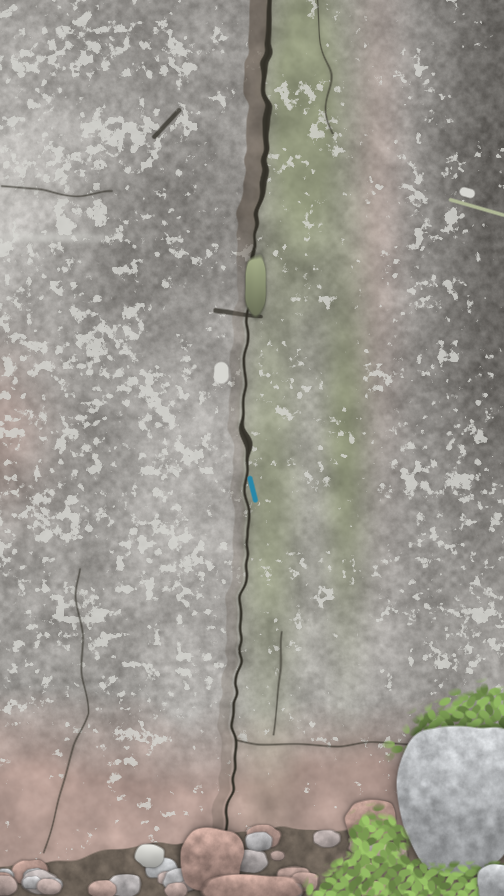
Reproduce this texture procedurally as a Shadertoy shader.

```glsl
// Weathered granite face split by a vertical crack, with lichen, pebbles, a boulder and leaves.

const vec3 ROCK = vec3(.64, .63, .615);
const vec3 PINK = vec3(.72, .6, .56);
const vec3 MOSS = vec3(.54, .57, .44);
const vec3 LICHEN = vec3(.84, .84, .82);
const vec3 SHADE = vec3(.2, .19, .16);
const vec3 SOIL = vec3(.43, .39, .35);
const vec3 STONE = vec3(.75, .76, .77);
const vec3 LEAF = vec3(.5, .63, .34);
const float PEBBLES = 36.;
// Crack position at equal steps of height, bottom to top
const float CRACK_X[6] = float[6](.25, .263, .275, .273, .292, .302);

float hash(vec2 p) { return fract(sin(dot(p, vec2(127.1, 311.7))) * 43758.5453); }

float noise(vec2 p) {
  vec2 i = floor(p), f = smoothstep(0., 1., p - i), e = vec2(1, 0);
  return mix(mix(hash(i), hash(i + e), f.x), mix(hash(i + e.yx), hash(i + e.xx), f.x), f.y);
}

float fbm(vec2 p) {
  float sum = 0., amp = .53;
  for (int i = 0; i < 4; i++) {
    sum += amp * noise(p);
    p = mat2(1.6, 1.2, -1.2, 1.6) * p + 7.3;
    amp *= .5;
  }
  return sum;
}

float fill(float d) { return clamp(.5 - .6 * d * iResolution.y, 0., 1.); }
float ramp(float a, float b, float x) { return clamp((x - a) / (b - a), 0., 1.); }

float glow(vec2 p, float x, float y, float rx, float ry) {
  vec2 q = (p - vec2(x, y)) / vec2(rx, ry);
  return exp(-dot(q, q));
}

float seg(vec2 p, float ax, float ay, float bx, float by) {
  vec2 a = vec2(ax, ay), d = vec2(bx, by) - a;
  return length(p - a - d * clamp(dot(p - a, d) / dot(d, d), 0., 1.));
}

float crackX(float y) {
  float k = clamp(y, 0., .999) * 5.;
  int i = int(k);
  return mix(CRACK_X[i], CRACK_X[i + 1], fract(k)) + .008 * (noise(vec2(y * 42.)) - .5);
}

// Rounded stone lit from above, with a contact shadow
void stone(inout vec3 col, vec2 p, float x, float y, float rx, float ry, vec3 tint) {
  vec2 q = (p - vec2(x, y)) / vec2(rx, ry);
  q += .2 * (noise(q * 1.7 + x * 91.) - .5);
  float d = pow(dot(pow(abs(q), vec2(2.5)), vec2(1)), .4) - 1.;
  col *= 1. - .4 * exp(-12. * max(d, 0.));
  col = mix(col, tint * (.9 + .2 * q.y), fill(d * min(rx, ry)));
}

// Scattered leaves, kept where cover is high
void leaves(inout vec3 col, vec2 p, float cover) {
  for (float layer = 0.; layer < 3.; layer++) {
    vec2 g = p * 68. + layer * 3.37, id = floor(g);
    float h = hash(id + layer), a = h * 6.28;
    vec2 q = mat2(cos(a), sin(a), -sin(a), cos(a)) * (fract(g) - .5);
    float d = (length(q * vec2(.6, 1)) - .28) / 68.;
    float keep = ramp(.28, .42, cover + .35 * (h - .5));
    col = mix(col, LEAF * (.75 + .5 * hash(id + 4.7)), fill(d) * keep);
  }
}

vec3 rockFace(vec2 p) {
  float broad = fbm(p * 7.) - .5, mid = fbm(p * 30.), fine = fbm(p * 150.);
  vec3 col = ROCK + .2 * (broad + mid + fine - 1.);
  // Dark and pale stains
  float dark = .12 * glow(p, .17, .82, .1, .2) + .1 * glow(p, .11, .49, .035, .12)
    + .19 * ramp(.43, .53, p.x + .05 * broad) * ramp(.1, .6, p.y);
  col += .13 * glow(p, 0., .81, .12, .09) - dark * (.5 + mid);
  // Pink feldspar and green algae
  float pink = .75 * ramp(.22, .13, p.y + .1 * broad) + .5 * glow(p, 0., .52, .05, .08)
    + .35 * glow(p, .42, .78, .03, .3);
  col = mix(col, PINK * (.8 + .4 * mid), min(pink, .8));
  col = mix(col, LICHEN, .6 * glow(p, .06, .735, .06, .006));
  float x = p.x - crackX(p.y);
  float moss = glow(p, .34, .88, .045, .2) + .75 * glow(p, .385, .5, .025, .2)
    + .65 * glow(p, .3, .43, .035, .24);
  col = mix(col, MOSS * (.8 + .4 * mid), min(moss, .75) * ramp(-.01, 0., x));
  // Lichen flecks, dense at left and in a slanting band at right
  float density = .1 * ramp(.27, .2, p.x) + .07 * glow(p, .33, .7, .05, .35)
    + .12 * glow(p, .52 - .08 * p.y, .4, .065, .5);
  float fleck = .65 * fbm(p * 120.) + .35 * fbm(p * 28. + 11.) + density * ramp(.13, .27, p.y);
  col = mix(col, LICHEN, .8 * ramp(.66, .71, fleck));
  float patches = min(seg(p, .247, .58, .247, .588) - .008, seg(p, .518, .786, .525, .784) - .005);
  col = mix(col, LICHEN, fill(patches));
  // Hairline fractures and ledges
  vec2 w = p + .014 * (noise(p * 24.) - .5);
  float hair = min(seg(w, 0., .79, .12, .782), seg(w, .26, .17, .45, .165));
  hair = min(hair, min(seg(w, .354, 1., .37, .85), seg(w, .32, .3, .305, .18)));
  hair = min(hair, min(seg(w, .095, .2, .05, .05), seg(w, .085, .36, .095, .2)));
  col = mix(col, SHADE, .5 * fill(hair - .001) + .16 * exp(-hair * 190.));
  float ledge = min(seg(w, .168, .843, .2, .877), seg(w, .242, .655, .294, .65));
  col = mix(col, SHADE, .75 * fill(ledge - .0025));
  // Recessed wall and dark gap of the main crack
  float upper = ramp(.69, .76, p.y);
  col = mix(col, SOIL * (.7 + .6 * mid), fill(abs(x + .01) - .006 * (1. + upper)) * (.3 + .45 * upper));
  float gap = .0014 + .004 * (upper * noise(p.yy * 30.) + glow(p, p.x, .51, 1., .014));
  col = mix(col, SHADE, .8 * fill(abs(x) - gap) + .2 * exp(-abs(x) * 180.));
  stone(col, p, .285, .681, .012, .032, MOSS + .05);
  return col;
}

void mainImage(out vec4 fragColor, in vec2 fragCoord) {
  vec2 p = fragCoord / iResolution.xy * vec2(.5625, 1);
  vec3 col = rockFace(p);
  // Blue stick and dry twig
  col = mix(col, vec3(.16, .53, .66), fill(seg(p, .279, .466, .285, .442) - .0028));
  col = mix(col, MOSS + .15, fill(seg(p, .503, .777, .562, .76) - .002));
  // Soil and pebbles
  float grain = .75 + .5 * fbm(p * 95.);
  float soilTop = mix(.03, .07, ramp(.05, .27, p.x));
  col = mix(col, SOIL * grain, fill(p.y - soilTop - .01 * noise(p * 35.)));
  for (float k = 0.; k < PEBBLES; k++) {
    float x = .45 * hash(vec2(k, 8)), r = .006 + .01 * hash(vec2(k, 2));
    float y = mix(.03, .07, ramp(.05, .27, x)) * (1. - k / PEBBLES);
    stone(col, p, x, y, r * 1.25, r * .85, mix(PINK, STONE, hash(vec2(k, 5))) * grain);
  }
  stone(col, p, .167, .045, .016, .013, LICHEN);
  stone(col, p, .414, .083, .027, .024, PINK * grain);
  stone(col, p, .236, .041, .034, .035, PINK * grain);
  stone(col, p, .28, .008, .055, .016, PINK * grain);
  // Boulder between two banks of leaves
  leaves(col, p, glow(p, .53, .036 + .3 * p.x, .075, .032));
  stone(col, p, .512, .112, .07, .083, STONE * grain);
  leaves(col, p, glow(p, .42, .055, .032, .035) + ramp(.32, .4, p.x) * ramp(.045, .01, p.y));
  stone(col, p, .555, .015, .024, .02, STONE * grain);
  fragColor = vec4(col, 1);
}
```
